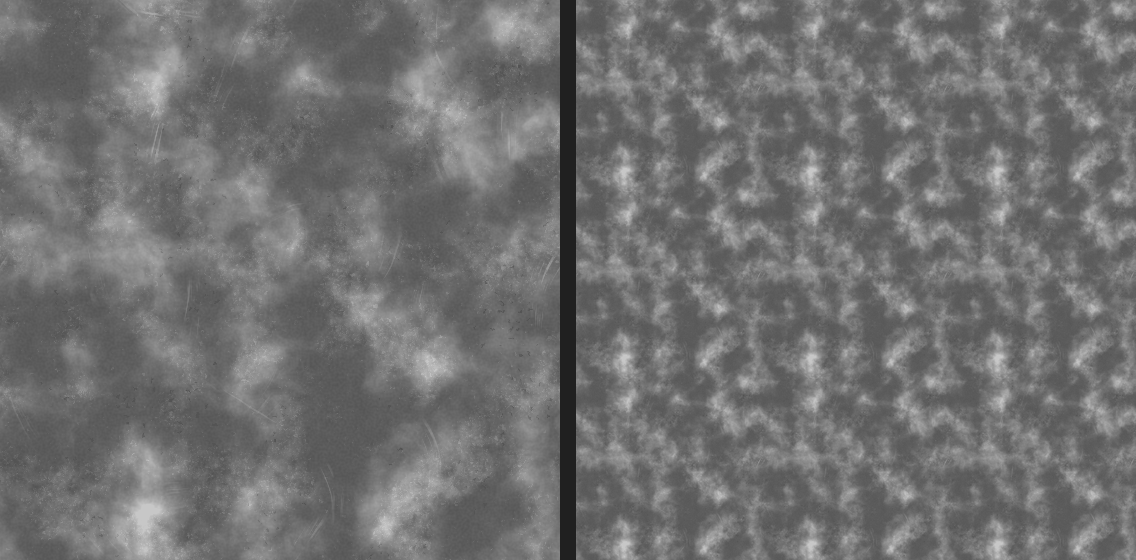
Left: one tile. Right: repeated 3 by 3.
Give the GLSL for this texture, as a Shadertoy shader.

```glsl
// Seamless grey worn plaster: soft clouds, clustered flecks, curved brush scuffs and dark nicks.

const float FLOOR_TONE    = 0.354;  // darkest flat grey
const float CLOUD_BIAS    = 0.070;  // mean lift above the floor
const float CLOUD_GAIN    = 0.073;  // cloud contrast
const float GLOW_GAIN     = 0.011;  // extra lift of the brightest clouds
const float FLOOR_KNEE    = 0.028;  // softness of the flat dark areas
const float CLOUD_REPEATS = 6.0;
const float WARP          = 0.005;
const float MOTTLE        = 0.015;
const float GRAIN         = 0.0065;
const float FLECK_LIGHT   = 0.095;
const float FLECK_DENSITY = 0.66;
const float SCUFF_LIGHT   = 0.125;
const int   SCUFF_COUNT   = 20;
const float NICK_DARK     = 0.080;
const float NICK_REPEATS  = 64.0;

// Integer hash: three values in 0..1 per cell and seed
vec3 hash(vec2 cell, int seed) {
    uvec3 v = uvec3(ivec3(ivec2(cell), seed));
    v = v * 1664525u + 1013904223u;
    v.x += v.y * v.z;  v.y += v.z * v.x;  v.z += v.x * v.y;
    v ^= v >> 16u;
    v.x += v.y * v.z;  v.y += v.z * v.x;  v.z += v.x * v.y;
    return vec3(v >> 8u) / 16777216.0;
}

float slope(vec2 cell, vec2 offset, float period, int seed) {
    vec2 g = hash(mod(cell, period), seed).xy * 2.0 - 1.0;
    return dot(normalize(g + 1e-5), offset);
}

// Gradient noise that wraps after "period" cells, about unit variance
float noise(vec2 p, float period, int seed) {
    vec2 i = floor(p), f = p - i, e = vec2(1.0, 0.0);
    vec2 u = f * f * f * (f * (f * 6.0 - 15.0) + 10.0);
    float low  = mix(slope(i, f, period, seed), slope(i + e, f - e, period, seed), u.x);
    float high = mix(slope(i + e.yx, f - e.yx, period, seed), slope(i + 1.0, f - 1.0, period, seed), u.x);
    return 4.8 * mix(low, high, u.y);
}

float fbm(vec2 uv, float repeats, int octaves, int seed) {
    float sum = 0.0, power = 0.0, amp = 1.0;
    for (int k = 0; k < octaves; k++) {
        vec2 shift = hash(vec2(k), seed).xy;
        sum += amp * noise(uv * repeats + shift, repeats, seed + k);
        power += amp * amp;
        amp *= 0.54;
        repeats *= 2.0;
    }
    return sum / sqrt(power);
}

// Small dots, one at most in each grid cell
float flecks(vec2 uv, float repeats, float density, float pixel, int seed) {
    vec2 p = uv * repeats, cell = floor(p);
    vec3 place = hash(mod(cell, repeats), seed);
    vec3 look  = hash(mod(cell, repeats), seed + 1);
    float radius = mix(0.12, 0.30, place.z * place.z);
    vec2 centre = mix(vec2(radius), vec2(1.0 - radius), place.xy);
    float edge = pixel * repeats * 0.7;
    float d = length(p - cell - centre) - radius * 0.9;
    return (1.0 - smoothstep(-edge, edge, d)) * step(look.x, density) * mix(0.2, 1.0, look.y * look.y);
}

// Bent bundles of fine bristle strands
float scuffs(vec2 uv) {
    float sum = 0.0;
    for (int k = 0; k < SCUFF_COUNT; k++) {
        vec3 place = hash(vec2(k, 3), 70);
        vec3 look  = hash(vec2(k, 5), 71);
        vec2 axis = normalize(hash(vec2(k, 7), 72).xy * vec2(1.0, 2.0) - vec2(0.5, 1.0) + 1e-5);
        vec2 d = uv - place.xy;
        d -= round(d);
        d = vec2(dot(d, axis), dot(d, vec2(-axis.y, axis.x)));
        float reach = mix(0.06, 0.12, look.x), width = mix(0.016, 0.036, look.y);
        d.y = (d.y - (look.z - 0.5) * 7.0 * d.x * d.x) / (1.0 + 4.0 * d.x);
        float ends = 1.0 - smoothstep(0.3, 1.0, abs(d.x) / reach);
        float sides = 1.0 - smoothstep(0.4, 1.0, abs(d.y) / width);
        if (ends * sides > 0.0) {
            float strand = noise(d * vec2(9.0, 230.0) + 100.0, 4096.0, 80 + k);
            float patchy = smoothstep(-0.9, 1.3, noise(d * vec2(20.0, 50.0) + 50.0, 4096.0, 110 + k));
            sum += ends * sides * mix(0.3, 1.0, place.z) * patchy * (0.1 + smoothstep(0.1, 1.7, strand));
        }
    }
    return sum;
}

// Tiny dark chips
float nicks(vec2 uv, float density, float pixel) {
    vec2 p = uv * NICK_REPEATS, cell = floor(p);
    vec3 look = hash(mod(cell, NICK_REPEATS), 150);
    vec3 turn = hash(mod(cell, NICK_REPEATS), 151);
    vec2 axis = normalize(turn.xy - 0.5 + 1e-5);
    vec2 d = p - cell - mix(vec2(0.35), vec2(0.65), look.xy);
    float reach = mix(0.04, 0.26, turn.z);
    d -= axis * clamp(dot(d, axis), -reach, reach);
    float edge = pixel * NICK_REPEATS;
    return (1.0 - smoothstep(0.0, 0.04 + edge, length(d))) * step(look.z, density);
}

void mainImage(out vec4 fragColor, in vec2 fragCoord) {
    vec2 uv = fragCoord / iResolution.xy;
    float pixel = 1.0 / iResolution.y;

    // Clouds with a soft dark floor
    vec2 bend = vec2(fbm(uv, 9.0, 3, 10), fbm(uv, 9.0, 3, 20));
    float cloud = fbm(uv + WARP * bend, CLOUD_REPEATS, 5, 30);
    float glow = max(cloud, 0.0);
    float lift = CLOUD_BIAS + CLOUD_GAIN * cloud + GLOW_GAIN * glow * glow;
    float tone = FLOOR_TONE + FLOOR_KNEE * log(1.0 + exp(lift / FLOOR_KNEE));

    // Mottling and flecks gather in worn patches
    float worn = smoothstep(-0.3, 1.7, 0.9 * fbm(uv, 8.0, 4, 40) + 0.35 * cloud);
    vec2 ragged = vec2(noise(uv * 210.0, 210.0, 50), noise(uv * 230.0, 230.0, 51));
    tone += MOTTLE * (0.2 + worn) * fbm(uv, 44.0, 4, 55) + GRAIN * ragged.x;
    float dots = 0.0;
    for (int k = 0; k < 5; k++) {
        float repeats = 74.0 + 37.0 * float(k);
        vec2 spot = uv + 0.002 * bend + 0.0011 * ragged;
        dots = max(dots, flecks(spot, repeats, FLECK_DENSITY * worn + 0.025, pixel, 60 + 2 * k));
    }
    tone += FLECK_LIGHT * dots;

    // Scuffs and nicks
    tone += SCUFF_LIGHT * scuffs(uv + 0.001 * bend);
    float nicked = 0.4 * smoothstep(0.6, 1.8, fbm(uv, 7.0, 3, 140));
    tone -= NICK_DARK * nicks(uv + 0.002 * bend + 0.001 * ragged, nicked, pixel);

    fragColor = vec4(vec3(clamp(tone, 0.33, 0.78)), 1.0);
}
```
